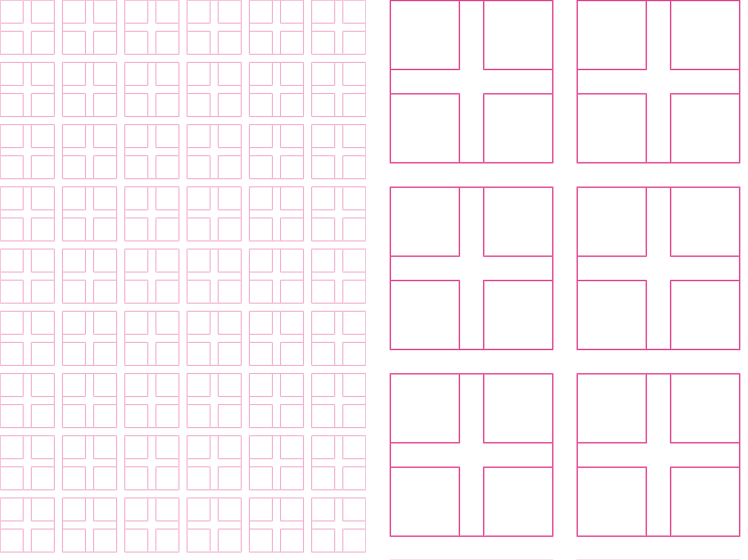
Left, the full canvas; right, a detail of the centre.
Give the GLSL for this pattern, as a Shadertoy shader.

```glsl
// Grid of thin pink square frames, each holding four corner panes around an open cross.

#define TILES vec2(5.875, 9.0)        // tile pitches across and down the canvas
#define LAST_TILE vec2(5.0, 8.0)      // index of the last column and row
#define FRAME_HALF 0.4375             // half side of a frame, in tile pitches
#define CROSS_HALF 0.0625             // half width of the cross between panes
#define LINE_WIDTH 0.0055             // stroke width, in tile pitches
#define INK vec3(0.84, 0.0, 0.40)
#define PAPER vec3(1.0)

// Integral of a tent filter two pixels wide, from 0 to 1
vec2 tentRamp(vec2 x) {
    x = clamp(x, -1.0, 1.0);
    return 0.5 + x - 0.5 * x * abs(x);
}

// Filtered coverage of the interval [lo, hi] along each axis
vec2 band(vec2 d, float lo, float hi, vec2 pixel) {
    return tentRamp((d - lo) / pixel) - tentRamp((d - hi) / pixel);
}

void mainImage(out vec4 fragColor, in vec2 fragCoord) {
    // Tile space, counted from the upper left corner
    vec2 pixel = TILES / iResolution.xy;
    vec2 p = vec2(fragCoord.x, iResolution.y - fragCoord.y) * pixel;

    // Fold each tile about the centre of its frame
    vec2 fromFirst = p - FRAME_HALF;
    vec2 tile = clamp(floor(fromFirst + 0.5), vec2(0.0), LAST_TILE);
    vec2 d = abs(fromFirst - tile);

    // Outer frame
    vec2 frameLine = band(d, FRAME_HALF - LINE_WIDTH, FRAME_HALF, pixel);
    vec2 frameSpan = band(d, -FRAME_HALF, FRAME_HALF, pixel);
    vec2 frame = frameLine * frameSpan.yx;

    // Inner edges of the four panes
    vec2 paneLine = band(d, CROSS_HALF, CROSS_HALF + LINE_WIDTH, pixel);
    vec2 paneSpan = band(d, CROSS_HALF, FRAME_HALF, pixel);
    vec2 pane = paneLine * paneSpan.yx;

    vec2 strokes = max(frame, pane);
    float ink = max(strokes.x, strokes.y);
    fragColor = vec4(mix(PAPER, INK, ink), 1.0);
}
```
